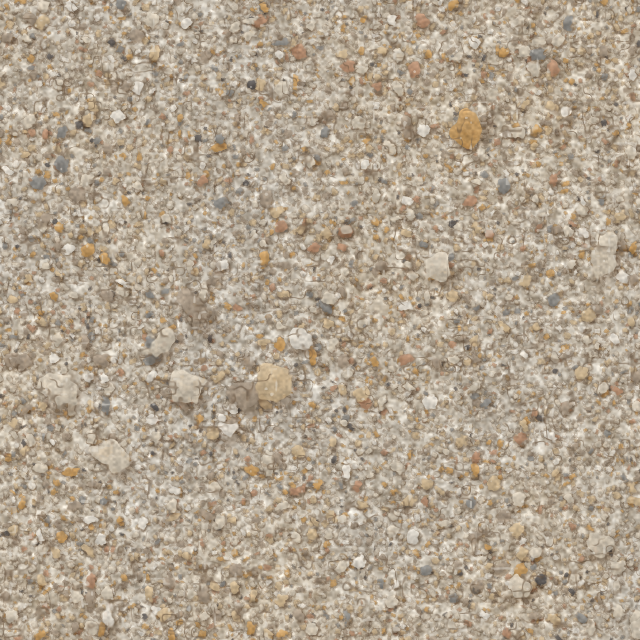
Write a Shadertoy shader that draws this texture.

```glsl
// Coarse sandy gravel: pale beige sand strewn with small mixed pebbles.
// Layered value noise makes the sand and its crevices; jittered cells of
// irregular ellipses, from fine to large, make the shadowed stones.

float hash(vec2 p) {
    return fract(sin(dot(p, vec2(127.1, 311.7))) * 43758.5453);
}

float noise(vec2 p) {
    vec2 cell = floor(p), f = fract(p);
    f = f * f * (3.0 - 2.0 * f);
    float low = mix(hash(cell), hash(cell + vec2(1, 0)), f.x);
    float high = mix(hash(cell + vec2(0, 1)), hash(cell + vec2(1, 1)), f.x);
    return mix(low, high, f.y);
}

// Mineral colours, pale ones being the most common
vec3 stoneColour(float pick) {
    if (pick < 0.34) return vec3(0.82, 0.78, 0.71);
    if (pick < 0.52) return vec3(0.79, 0.70, 0.56);
    if (pick < 0.67) return vec3(0.64, 0.58, 0.51);
    if (pick < 0.75) return vec3(0.77, 0.60, 0.37);
    if (pick < 0.82) return vec3(0.53, 0.53, 0.52);
    if (pick < 0.91) return vec3(0.89, 0.87, 0.83);
    if (pick < 0.97) return vec3(0.70, 0.54, 0.43);
    return vec3(0.33, 0.32, 0.32);
}

// Distance to a rounded, slightly boxy stone
float stoneShape(vec2 p, float angle, float radius, float aspect) {
    float c = cos(angle), s = sin(angle);
    vec2 q = abs(mat2(c, -s, s, c) * p) / vec2(1.0, aspect);
    float boxy = pow(q.x * q.x * q.x + q.y * q.y * q.y + 1e-5, 1.0 / 3.0);
    return (boxy - radius) * aspect;
}

// Lays one size of stones, each with a soft brown shadow, over the colour
void scatter(inout vec3 colour, vec2 uv, float scale, float density, float opacity, float seed) {
    vec2 p = uv * scale + seed * 7.3;
    float soft = 0.0014 * scale;
    float wobble = 0.20 * (noise(p * 3.5) - 0.5) + 0.10 * (noise(p * 8.0) - 0.5);
    for (int j = -1; j <= 1; j++)
    for (int i = -1; i <= 1; i++) {
        vec2 id = floor(p) + vec2(i, j);
        if (hash(id + seed) > density) continue;
        vec2 jitter = vec2(hash(id + 11.3), hash(id + 27.9)) - 0.5;
        vec2 local = p - id - 0.5 - 0.6 * jitter;
        float angle = 6.283 * hash(id + 41.7);
        float radius = mix(0.22, 0.48, hash(id + 53.1));
        float aspect = mix(0.45, 0.95, hash(id + 67.4));

        float d = stoneShape(local, angle, radius, aspect) + wobble;
        float dShadow = stoneShape(local + vec2(-0.06, 0.10), angle, radius, aspect) + wobble;
        float shadow = 1.0 - smoothstep(-0.04, 0.13 + soft, dShadow);
        colour *= 1.0 - shadow * opacity * vec3(0.25, 0.30, 0.35);

        vec3 stone = stoneColour(hash(id + 83.6));
        stone *= 0.93 + 0.16 * noise(p * 5.0 + 9.0);
        stone += 0.07 * local.y / radius;
        colour = mix(colour, stone, opacity * (1.0 - smoothstep(-soft, soft, d)));
    }
}

void mainImage(out vec4 fragColor, in vec2 fragCoord) {
    vec2 uv = fragCoord / iResolution.y;

    // Mottled sand
    float grain = 0.40 * noise(uv * 75.0) + 0.35 * noise(uv * 150.0 + 5.0)
                + 0.25 * noise(uv * 240.0 + 13.0);
    vec3 colour = vec3(0.775, 0.735, 0.67) + (grain - 0.5) * vec3(0.50, 0.54, 0.58);

    // Broad drifts of warmer and greyer sand
    float drift = noise(uv * 5.0 + 2.0) + 0.5 * noise(uv * 13.0) - 0.75;
    colour += drift * vec3(0.02, 0.0, -0.03);

    // Stones, fine to large
    scatter(colour, uv, 135.0, 0.55, 0.65, 1.0);
    scatter(colour, uv, 78.0, 0.45, 0.75, 2.0);
    scatter(colour, uv, 40.0, 0.27, 0.85, 3.0);
    scatter(colour, uv, 14.0, 0.09, 0.80, 4.0);

    // Broken brown crevices between the grains
    float ridge = 1.0 - abs(2.0 * noise(uv * 85.0 + 31.0) - 1.0);
    float broken = smoothstep(0.50, 0.80, noise(uv * 48.0 + 17.0));
    float crevice = smoothstep(0.72, 1.0, ridge) * broken;
    colour = mix(colour, vec3(0.43, 0.35, 0.27), 0.55 * crevice);

    // Fine grit and bright specks over everything
    float grit = noise(uv * 230.0 + 71.0);
    colour *= 1.0 + 0.18 * (grit - 0.5);
    float speck = smoothstep(0.78, 0.95, noise(uv * 125.0 + 93.0));
    colour = mix(colour, vec3(0.90, 0.88, 0.84), 0.5 * speck);

    fragColor = vec4(clamp(colour, 0.0, 1.0), 1.0);
}
```
